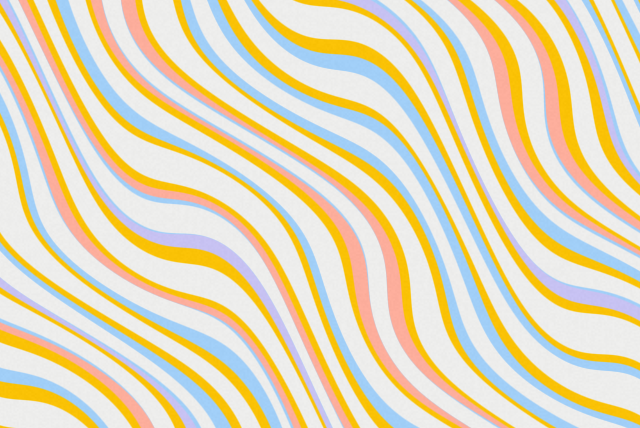
Reproduce this pattern procedurally as a WebGL 2 fragment shader.

```glsl
#version 300 es
precision highp float;
// Flowing diagonal ribbons of yellow, blue, pink and lilac on off-white paper.
// A sheared, sine-warped field numbers the ribbons; each one is cut across
// into yellow, accent and fringe strips whose widths swell along its length.

uniform vec2 u_resolution;
out vec4 outColor;

const vec3 PAPER  = vec3(0.93, 0.93, 0.925);
const vec3 YELLOW = vec3(0.98, 0.76, 0.02);
const vec3 BLUE   = vec3(0.63, 0.81, 0.97);
const vec3 PINK   = vec3(0.99, 0.68, 0.61);
const vec3 LILAC  = vec3(0.78, 0.76, 0.95);

const float PITCH = 0.1074;      // ribbon spacing, in canvas heights
const int FIRST_RIBBON = -10;
const int RIBBON_COUNT = 24;

// Accent per ribbon: 1 blue, 2 pink, 3 lilac; negative lies left of the yellow
const int ACCENTS[RIBBON_COUNT] = int[RIBBON_COUNT](
    1, -1, 1, 2, 3, -1, 1, -2, 3, -2, 1, 2,
    -2, 1, -1, -1, 3, 1, -2, -2, 3, -1, 1, -1);

float hash(vec2 p) {
    return fract(sin(dot(p, vec2(127.1, 311.7))) * 43758.5453);
}

float valueNoise(vec2 p) {
    vec2 cell = floor(p);
    vec2 f = fract(p);
    f = f * f * (3.0 - 2.0 * f);
    float low = mix(hash(cell), hash(cell + vec2(1.0, 0.0)), f.x);
    float high = mix(hash(cell + vec2(0.0, 1.0)), hash(cell + 1.0), f.x);
    return mix(low, high, f.y);
}

// Distance along the wave direction, with depth measured from the top
float waveCoord(vec2 p) {
    return dot(p, vec2(0.775, 0.63));
}

// Ribbon number as a continuous field; whole values are ribbon centres
float ribbonField(vec2 p) {
    float across = p.x - 0.87 * p.y;
    float crest = 0.664 + 0.1 * sin(8.45 * (across - 0.322));
    float sway = 0.088 * sin(6.7 * (waveCoord(p) - crest));
    return (across - sway - 0.133) / PITCH;
}

// Soft-edged coverage of the interval from lo to hi
float strip(float t, float lo, float hi, float soft) {
    return smoothstep(lo - soft, lo + soft, t)
         * (1.0 - smoothstep(hi - soft, hi + soft, t));
}

// Strip width that swells and tapers along a ribbon
float swell(float along, float ribbon, float seed, float base, float range) {
    float phase = 6.2832 * hash(vec2(ribbon, seed));
    float rate = 4.0 + 3.0 * hash(vec2(seed, ribbon));
    return base + range * sin(along * rate + phase);
}

vec3 accentColor(int kind) {
    return kind == 2 ? PINK : kind == 3 ? LILAC : BLUE;
}

void main() {
    vec2 p = gl_FragCoord.xy / u_resolution.y;
    p.y = 1.0 - p.y;

    // Ribbon number and signed position across it
    float field = ribbonField(p);
    float soft = 0.75 * fwidth(field);
    float ribbon = floor(field + 0.5);
    int slot = clamp(int(ribbon) - FIRST_RIBBON, 0, RIBBON_COUNT - 1);
    int accent = ACCENTS[slot];
    float t = (field - ribbon) * (accent < 0 ? -1.0 : 1.0);

    // Strip widths at this point of the ribbon
    float along = waveCoord(p);
    float yellowWidth = swell(along, ribbon, 1.0, 0.205, 0.075);
    float accentWidth = swell(along, ribbon, 2.0, 0.23, 0.08);
    float fringeWidth = max(0.0, swell(along, ribbon, 3.0, 0.04, 0.06));

    // Layers from fringe up to yellow, overlapped to hide the seams
    const float OVERLAP = 0.03;
    float accentEdge = accentWidth;
    float fringeEdge = accentWidth + fringeWidth;
    vec3 color = PAPER;
    color = mix(color, BLUE, strip(t, -OVERLAP, fringeEdge, soft));
    color = mix(color, accentColor(abs(accent)), strip(t, -OVERLAP, accentEdge, soft));
    color = mix(color, YELLOW, strip(t, -yellowWidth, 0.0, soft));

    // Faint paper grain
    color += 0.018 * (valueNoise(p * 240.0) - 0.5);
    outColor = vec4(color, 1.0);
}
```
